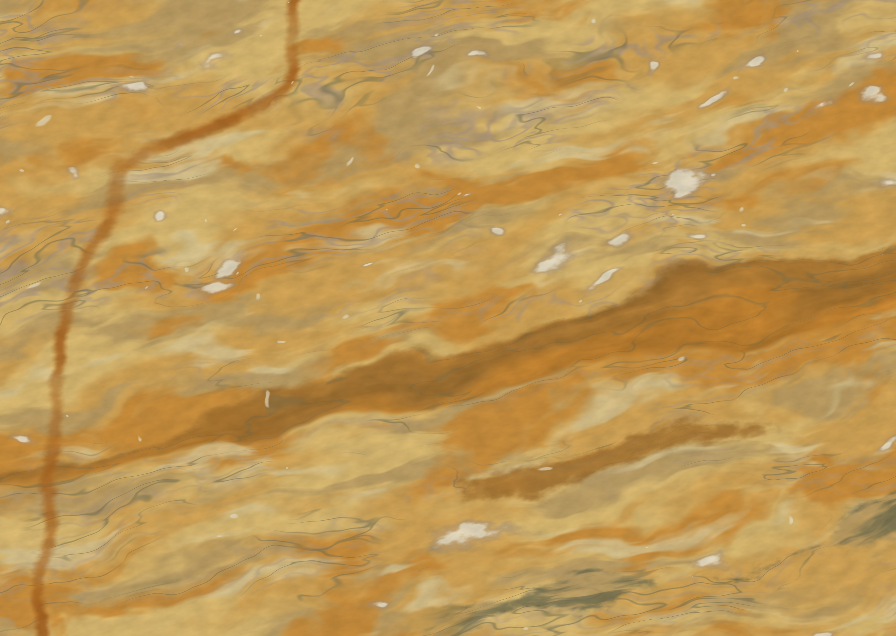
Reproduce this texture procedurally as a Shadertoy shader.

```glsl
// Golden veined marble: warped gradient noise, stretched along a tilted
// flow, mixes the tan layers; brown bands, a grey-green seam, a rusty crack
// and scattered pale clasts are laid over it.

const vec3 TAN   = vec3(0.78, 0.61, 0.32);
const vec3 BEIGE = vec3(0.81, 0.69, 0.42);
const vec3 OLIVE = vec3(0.69, 0.58, 0.37);
const vec3 AMBER = vec3(0.75, 0.52, 0.21);
const vec3 BROWN = vec3(0.62, 0.43, 0.18);
const vec3 CREAM = vec3(0.81, 0.74, 0.55);
const vec3 WHITE = vec3(0.89, 0.86, 0.77);
const vec3 LILAC = vec3(0.64, 0.56, 0.48);
const vec3 SLATE = vec3(0.42, 0.41, 0.30);
const vec3 RUST  = vec3(0.62, 0.36, 0.11);
const float FLOW_ANGLE = 0.2213;

vec2 hash22(vec2 p) {
    vec3 h = fract(p.xyx * vec3(0.1031, 0.1030, 0.0973));
    h += dot(h, h.yzx + 33.33);
    return fract((h.xx + h.yz) * h.zy);
}

float cornerSlope(vec2 corner, vec2 offset) {
    float angle = 6.2832 * hash22(corner).x;
    return dot(vec2(cos(angle), sin(angle)), offset);
}

float gradientNoise(vec2 p) {
    vec2 i = floor(p), f = p - i;
    vec2 u = f * f * f * (f * (f * 6.0 - 15.0) + 10.0);
    vec2 e = vec2(1.0, 0.0);
    return mix(mix(cornerSlope(i, f), cornerSlope(i + e, f - e), u.x),
               mix(cornerSlope(i + e.yx, f - e.yx), cornerSlope(i + 1.0, f - 1.0), u.x), u.y);
}

float fbm(vec2 p, int octaves) {
    float sum = 0.0, amplitude = 0.5;
    for (int k = 0; k < octaves; k++) {
        sum += amplitude * gradientNoise(p);
        p = mat2(1.6, 1.2, -1.2, 1.6) * p + 19.7;
        amplitude *= 0.5;
    }
    return sum;
}

// Soft disc or band: 1 inside, 0 beyond the outer distance
float inside(float d, float inner, float outer) {
    return 1.0 - smoothstep(inner, outer, d);
}

// Thin curve where a noise field crosses zero
float hairline(vec2 p, float width) {
    return inside(abs(fbm(p, 3)), 0.0, width);
}

// Relative distance to the nearest of many scattered ellipses
float clasts(vec2 p, vec2 cell, vec2 radius, float density, float wobble, float seed) {
    float nearest = 9.0;
    vec2 home = floor(p / cell);
    for (int y = -1; y <= 1; y++)
    for (int x = -1; x <= 1; x++) {
        vec2 id = home + vec2(x, y);
        vec2 place = hash22(id + seed), kind = hash22(id + seed + 71.3);
        vec2 centre = (id + place) * cell;
        float zone = mix(0.25, 1.0, smoothstep(0.25, 0.45, centre.y));
        float cluster = 1.0 + 2.5 * gradientNoise(centre * vec2(2.5, 8.0) + 5.0);
        if (kind.x > density * zone * cluster) continue;
        vec2 size = radius * mix(0.4, 1.2, kind.y);
        nearest = min(nearest, length((p - centre) / size) + wobble + 0.35 * place.x);
    }
    return nearest;
}

// Horizontal course of the crack at a given height
float crackX(float y) {
    return 0.07 + 0.05 * y + 0.09 * smoothstep(0.5, 0.75, y) + 0.25 * smoothstep(0.72, 0.88, y);
}

vec3 layers(vec2 f) {
    vec3 col = mix(TAN, BEIGE, smoothstep(-0.08, 0.12, fbm(f * vec2(2.5, 10.0), 5)));
    col = mix(col, OLIVE, 0.85 * smoothstep(0.03, 0.19, fbm(f * vec2(3.0, 15.0) + 31.0, 5)));
    col = mix(col, AMBER, 0.9 * smoothstep(0.04, 0.18, fbm(f * vec2(3.2, 9.0) + 57.0, 5)));
    return mix(col, CREAM, 0.8 * smoothstep(0.12, 0.27, fbm(f * vec2(3.5, 17.0) + 83.0, 4)));
}

void mainImage(out vec4 fragColor, in vec2 fragCoord) {
    vec2 p = fragCoord / iResolution.y;
    float c = cos(FLOW_ANGLE), s = sin(FLOW_ANGLE);
    vec2 q = vec2(c * p.x + s * p.y, c * p.y - s * p.x);
    vec2 warp = vec2(fbm(q * vec2(3.0, 6.0), 4), fbm(q * vec2(3.0, 6.0) + 17.0, 4));
    vec2 f = q + warp * vec2(0.2, 0.11);
    float rough = fbm(q * vec2(28.0, 55.0), 4);
    vec3 col = layers(f);

    // Broken lilac matrix and fine dark lines along the flow
    float patches = smoothstep(-0.04, 0.16, fbm(q * vec2(3.0, 9.0) + 11.0, 3));
    float upper = mix(0.5, 1.0, smoothstep(0.2, 0.45, q.y));
    col = mix(col, LILAC, 0.65 * patches * upper * hairline(f * vec2(9.0, 32.0) + 3.0, 0.09));
    col = mix(col, SLATE, 0.5 * patches * hairline(f * vec2(4.0, 24.0) + 41.0, 0.025));

    // Widening brown band, amber along its lower side, and a smaller lens
    float across = f.y - 0.249 + 0.006 * rough;
    float band = inside(abs(across) - 0.006 - 0.038 * q.x, -0.006, 0.007);
    vec3 bandCol = mix(AMBER * vec3(0.94, 0.9, 0.8), BROWN, smoothstep(-0.03, 0.02, across + 0.2 * warp.x));
    bandCol *= 1.0 + 0.35 * fbm(f * vec2(3.0, 30.0) + 7.0, 4);
    col = mix(col, bandCol, 0.93 * band);
    float lens = inside(length((f - vec2(0.99, 0.07)) / vec2(0.23, 0.03)) + 0.5 * rough, 0.6, 1.1);
    col = mix(col, BROWN, 0.85 * lens);
    col = mix(col, SLATE, 0.35 * band * hairline(f * vec2(4.0, 28.0) + 23.0, 0.03));

    // Grey-green seam that swells and thins
    float swell = 0.013 + 0.05 * gradientNoise(q * vec2(7.0, 3.0));
    float seam = inside(abs(f.y + 0.14) - swell + 0.02 * rough, -0.008, 0.006);
    seam *= smoothstep(0.6, 0.8, q.x);
    col = mix(col, mix(SLATE, OLIVE, smoothstep(-0.1, 0.15, fbm(f * vec2(8.0, 50.0), 4))), 0.8 * seam);

    // Rusty crack crossing the layers
    float slope = (crackX(p.y + 0.01) - crackX(p.y - 0.01)) / 0.02;
    float crack = abs(p.x - crackX(p.y) + 0.06 * warp.x) / sqrt(1.0 + slope * slope);
    float stain = 0.65 + 1.2 * fbm(p * 9.0, 3);
    col = mix(col, RUST, clamp(stain, 0.2, 0.85) * inside(crack + 0.008 * rough, 0.002, 0.017));

    // Pale clasts in three sizes, with lilac rims
    float wobble = 1.5 * rough;
    float d = clasts(f, vec2(0.30, 0.22), vec2(0.050, 0.020), 0.30, wobble, 3.0);
    d = min(d, clasts(f, vec2(0.11, 0.07), vec2(0.024, 0.010), 0.32, wobble, 29.0));
    float open = 1.0 - 0.9 * max(band, lens);
    col = mix(col, LILAC, 0.45 * open * inside(d, 0.9, 1.7));
    col = mix(col, WHITE, 0.85 * open * inside(d, 0.55, 1.1));
    float speck = clasts(f, vec2(0.06), vec2(0.006, 0.004), 0.2, wobble, 61.0);
    col = mix(col, WHITE, 0.65 * inside(speck, 0.5, 1.2));

    col *= 1.0 + 0.16 * rough;
    fragColor = vec4(clamp(col, 0.0, 1.0), 1.0);
}
```
